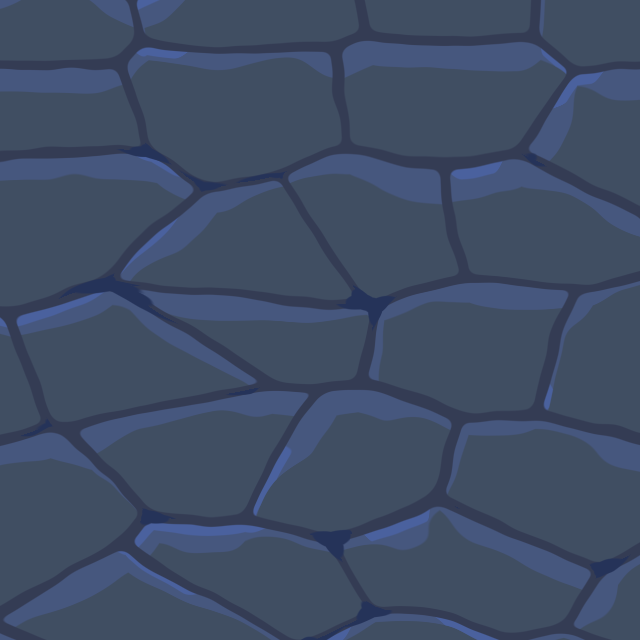
Write a Shadertoy shader that draws this texture.

```glsl
const vec3 STONE = vec3(0.25, 0.305, 0.385);
const vec3 CRACK = vec3(0.205, 0.235, 0.33);
const vec3 RIM   = vec3(0.275, 0.34, 0.495);
const vec3 GLINT = vec3(0.29, 0.38, 0.62);
const vec3 PIT   = vec3(0.145, 0.2, 0.35);

const vec2 STONES = vec2(3.2, 5.6);       // stones across and up the canvas
const vec2 LIGHT_DIR = vec2(-0.4, 0.917);
const float JITTER = 0.78;
const float WARP = 0.036;
const float WOBBLE = 0.005;
const float CRACK_THIN = 0.0052;          // half widths, in canvas units
const float CRACK_THICK = 0.0098;
const float CORNER_BLEND = 0.012;
const float RIM_WIDTH = 0.05;
const float GLINT_WIDTH = 0.021;
const float PIT_WIDTH = 0.0135;

// Integer hash: two values in 0..1 per lattice cell
vec2 hash22(vec2 cell) {
    uvec2 v = uvec2(ivec2(cell) + 4096);
    v = v * 1664525u + 1013904223u;
    v.x += v.y * 1664525u;
    v.y += v.x * 1664525u;
    v ^= v >> 16u;
    v.x += v.y * 1664525u;
    v.y += v.x * 1664525u;
    v ^= v >> 16u;
    return vec2(v & 65535u) / 65535.0;
}

// Smooth value noise with two channels
vec2 noise2(vec2 p) {
    vec2 i = floor(p), f = fract(p);
    f = f * f * (3.0 - 2.0 * f);
    vec2 low = mix(hash22(i), hash22(i + vec2(1, 0)), f.x);
    vec2 high = mix(hash22(i + vec2(0, 1)), hash22(i + vec2(1, 1)), f.x);
    return mix(low, high, f.y);
}

float smoothMin(float a, float b, float k) {
    float h = max(k - abs(a - b), 0.0) / k;
    return min(a, b) - h * h * k * 0.25;
}

// Vector from p to the centre of a nearby stone; odd rows shift by half
vec2 toCentre(vec2 p, vec2 offset) {
    float row = floor(p.y) + offset.y;
    float shift = 0.5 * mod(row, 2.0);
    vec2 cell = vec2(floor(p.x - shift) + offset.x, row);
    vec2 jitter = 0.5 + JITTER * (hash22(cell) - 0.5);
    return cell + vec2(shift, 0.0) + jitter - p;
}

float fill(float d, float aa) {
    return 1.0 - smoothstep(-aa, aa, d);
}

void mainImage(out vec4 fragColor, in vec2 fragCoord) {
    float size = min(iResolution.x, iResolution.y);
    vec2 uv = fragCoord / size;
    float aa = 0.8 / size;

    // Hand-drawn bending of the cracks
    vec2 bent = uv + WARP * (noise2(uv * 6.0 + 7.0) - 0.5)
                   + WOBBLE * (noise2(uv * 27.0 + 50.0) - 0.5);
    vec2 p = bent * STONES;

    // Nearest stone
    vec2 own = vec2(9.0);
    for (int j = -2; j <= 2; j++)
    for (int i = -2; i <= 2; i++) {
        vec2 r = toCentre(p, vec2(i, j));
        if (dot(r, r) < dot(own, own)) own = r;
    }

    // Brush pressure along cracks, rims and glints
    vec2 pressure = noise2(uv * 9.0 + 20.0);
    vec2 patches = noise2(uv * 8.0 + 90.0);
    float rimWidth = RIM_WIDTH * mix(0.3, 1.0, smoothstep(0.1, 0.8, pressure.y));
    float glintWidth = GLINT_WIDTH * smoothstep(0.6, 0.76, patches.x);

    // Distances to the stone's borders, measured on the canvas
    float nearest = 1.0, second = 1.0, soft = 1.0, rim = 1.0, glint = 1.0;
    for (int j = -2; j <= 2; j++)
    for (int i = -2; i <= 2; i++) {
        vec2 r = toCentre(p, vec2(i, j));
        vec2 across = r - own;
        if (dot(across, across) < 1e-5) continue;
        vec2 normal = normalize(across);
        vec2 slope = normal * STONES;
        float d = dot(0.5 * (own + r), normal) / length(slope);
        second = min(second, max(nearest, d));
        nearest = min(nearest, d);
        soft = smoothMin(soft, d, CORNER_BLEND);
        float facing = smoothstep(0.05, 0.85, dot(normalize(slope), LIGHT_DIR));
        rim = min(rim, d - rimWidth * facing);
        glint = min(glint, d - glintWidth * facing);
    }

    float crack = soft - mix(CRACK_THIN, CRACK_THICK, pressure.x);
    float pitSize = PIT_WIDTH * smoothstep(0.57, 0.72, patches.y);
    float pit = length(vec2(nearest, 0.5 * second)) - pitSize;

    // Layers from the stone face up
    vec3 color = mix(STONE, RIM, fill(rim, aa));
    color = mix(color, GLINT, fill(max(glint, rim), aa));
    color = mix(color, CRACK, fill(crack, aa));
    color = mix(color, PIT, fill(pit, aa) * step(0.001, pitSize));
    fragColor = vec4(color, 1.0);
}
```
